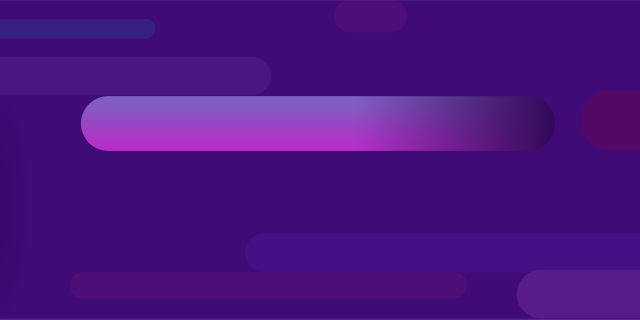
Reproduce this background procedurally as a Shadertoy shader.

```glsl
// Lengths are in canvas heights, with the origin at the lower left.
const vec3 BACKDROP     = vec3(0.251, 0.043, 0.461);
const vec3 LEFT_SHADE   = vec3(0.225, 0.035, 0.425);
const vec3 BLUE         = vec3(0.220, 0.125, 0.510);
const vec3 LAVENDER     = vec3(0.285, 0.090, 0.505);
const vec3 PLUM         = vec3(0.310, 0.050, 0.465);
const vec3 CRIMSON      = vec3(0.330, 0.030, 0.400);
const vec3 INDIGO       = vec3(0.275, 0.063, 0.520);
const vec3 ORCHID       = vec3(0.340, 0.110, 0.530);
const vec3 BAR_TOP      = vec3(0.490, 0.375, 0.755);
const vec3 BAR_BOTTOM   = vec3(0.710, 0.180, 0.780);
const vec3 BAR_END      = vec3(0.205, 0.040, 0.360);
const vec3 EDGE_LINE    = vec3(0.360, 0.200, 0.560);

const float BAR_Y       = 0.614;
const float BAR_RADIUS  = 0.0855;
const vec2  BAR_SPAN    = vec2(0.253, 1.735);
const vec2  FADE_SPAN   = vec2(1.115, 1.715);
const float LINE_HEIGHT = 0.004;
const float OUTSIDE     = 0.3;  // overshoot for bars cut by the canvas

// Signed distance to a horizontal capsule; span holds its outer ends.
float capsule(vec2 p, vec2 span, float y, float radius) {
    float nearestX = clamp(p.x, span.x + radius, span.y - radius);
    return length(p - vec2(nearestX, y)) - radius;
}

// Antialiased coverage of a capsule.
float coverage(vec2 p, vec2 span, float y, float radius) {
    float pixel = 1.0 / iResolution.y;
    return clamp(0.5 - capsule(p, span, y, radius) / pixel, 0.0, 1.0);
}

void paint(inout vec3 color, vec2 p, vec2 span, float y, float radius, vec3 tint) {
    color = mix(color, tint, coverage(p, span, y, radius));
}

// Vertical blend that darkens toward the right end.
vec3 barColor(vec2 p) {
    float height = clamp((p.y - BAR_Y) / (2.0 * BAR_RADIUS) + 0.5, 0.0, 1.0);
    float blend = mix(height, smoothstep(0.0, 1.0, height), 0.5);
    float fade = clamp((p.x - FADE_SPAN.x) / (FADE_SPAN.y - FADE_SPAN.x), 0.0, 1.0);
    return mix(mix(BAR_BOTTOM, BAR_TOP, blend), BAR_END, fade);
}

void mainImage(out vec4 fragColor, in vec2 fragCoord) {
    vec2 p = fragCoord / iResolution.y;
    float left = -OUTSIDE;
    float right = iResolution.x / iResolution.y + OUTSIDE;

    // Backdrop with a soft shade at the left edge
    float shade = exp(-dot((p - vec2(0.0, 0.36)) * vec2(14.0, 3.5),
                           (p - vec2(0.0, 0.36)) * vec2(14.0, 3.5)));
    vec3 color = mix(BACKDROP, LEFT_SHADE, shade);

    // Faint bars
    paint(color, p, vec2(left, 0.485), 0.910, 0.0306, BLUE);
    paint(color, p, vec2(left, 0.847), 0.763, 0.0600, LAVENDER);
    paint(color, p, vec2(1.044, 1.271), 0.950, 0.0510, PLUM);
    paint(color, p, vec2(1.815, right), 0.624, 0.0950, CRIMSON);
    paint(color, p, vec2(0.766, right), 0.210, 0.0610, INDIGO);
    paint(color, p, vec2(0.219, 1.458), 0.109, 0.0417, PLUM);
    paint(color, p, vec2(1.615, right), 0.081, 0.0760, ORCHID);

    // Bright bar
    paint(color, p, BAR_SPAN, BAR_Y, BAR_RADIUS, barColor(p));

    // Thin line along the lower edge, fainter along the upper one
    float pixel = 1.0 / iResolution.y;
    float lower = clamp((LINE_HEIGHT - p.y) / pixel + 0.5, 0.0, 1.0);
    float upper = clamp((p.y - 1.0 + 0.5 * LINE_HEIGHT) / pixel + 0.5, 0.0, 1.0);
    color = mix(color, EDGE_LINE, max(0.7 * lower, 0.5 * upper));

    fragColor = vec4(color, 1.0);
}
```
